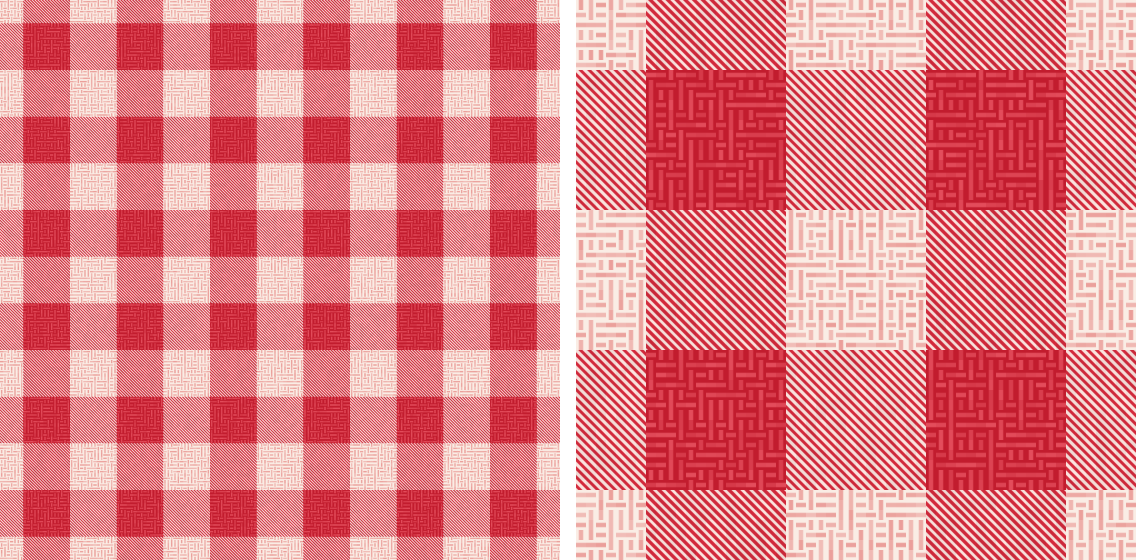
Left: the whole. Right: its middle third, enlarged.
Write a WebGL 2 fragment shader that draws this pattern.

```glsl
#version 300 es
precision highp float;
// Red and cream gingham cloth: six checks each way, twill half-tones and a random basket weave.

uniform vec2 u_resolution;
out vec4 fragColor;

const float CHECKS = 6.0;
const float TWILL_LINES = 192.0;
const float WEAVE_CELLS = 168.0;

float hash(vec2 p) {
    vec3 q = fract(p.xyx * vec3(0.1031, 0.1030, 0.0973));
    q += dot(q, q.yzx + 33.33);
    return fract((q.x + q.y) * q.z);
}

// Short strokes, horizontal or vertical at random, that join into a maze.
float basketWeave(vec2 uv) {
    vec2 grid = uv * WEAVE_CELLS;
    vec2 cell = mod(floor(grid), WEAVE_CELLS);
    vec2 fromCentre = abs(fract(grid) - 0.5);
    bool across = hash(cell) < 0.5;
    float stroke = across ? fromCentre.y : fromCentre.x;
    float strength = 0.7 + 0.5 * hash(cell + 211.0);
    return strength * (1.0 - smoothstep(0.14, 0.3, stroke));
}

// Diagonal ribs falling to the right; duty is the share of red thread.
float twill(vec2 uv, float duty) {
    float rib = abs(fract((uv.x + uv.y) * TWILL_LINES) - 0.5) * 2.0;
    return 1.0 - smoothstep(duty - 0.15, duty + 0.15, rib);
}

vec3 cloth(vec2 uv) {
    // Red bands fill the middle half of each repeat.
    vec2 band = step(abs(fract(uv * CHECKS) - 0.5), vec2(0.25));
    float weave = basketWeave(uv);
    vec3 cream = mix(vec3(0.98, 0.93, 0.90), vec3(0.93, 0.67, 0.65), weave);
    vec3 crimson = mix(vec3(0.76, 0.11, 0.18), vec3(0.87, 0.27, 0.33), weave);

    // Where only one band is red, the two yarns alternate.
    float duty = mix(0.48, 0.55, band.x);
    vec3 halfTone = mix(vec3(0.96, 0.87, 0.85), vec3(0.81, 0.16, 0.23), twill(uv, duty));
    halfTone *= 0.97 + 0.06 * hash(mod(floor(uv * WEAVE_CELLS), WEAVE_CELLS) + 57.0);

    if (band.x != band.y) return halfTone;
    return band.x > 0.5 ? crimson : cream;
}

void main() {
    // Average sixteen samples per pixel to smooth the fine threads.
    vec3 colour = vec3(0.0);
    for (int i = 0; i < 16; i++) {
        vec2 offset = (vec2(i % 4, i / 4) + 0.5) / 4.0 - 0.5;
        colour += cloth((gl_FragCoord.xy + offset) / u_resolution);
    }
    fragColor = vec4(colour / 16.0, 1.0);
}
```
